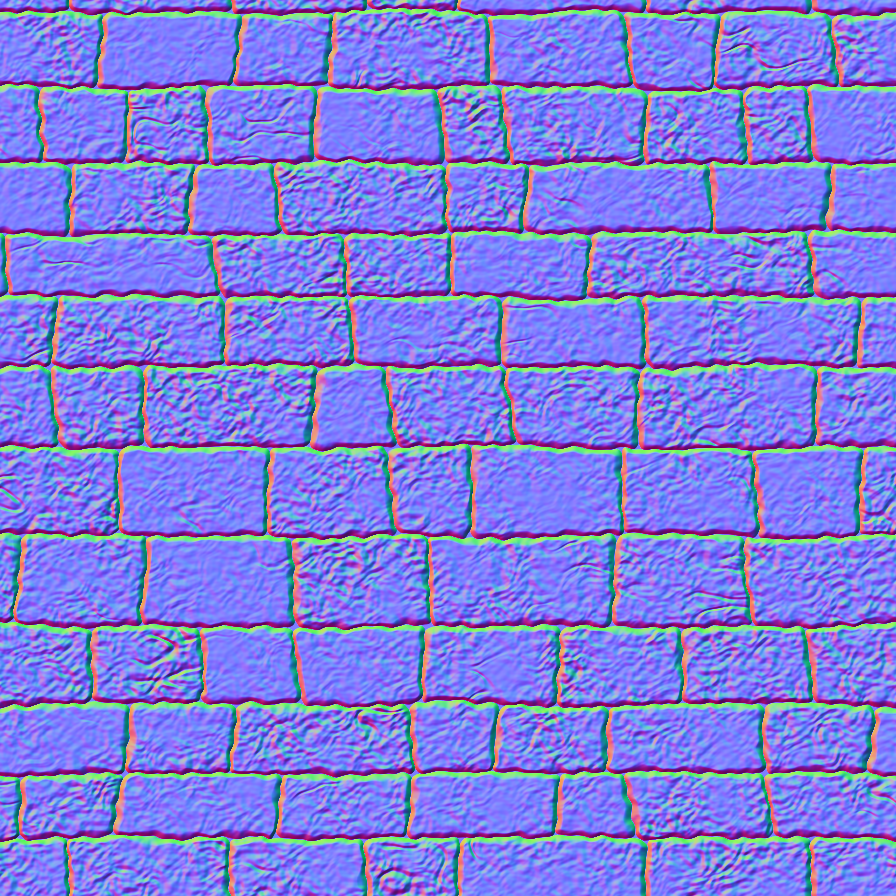
Give the GLSL for this texture map, as a three.js fragment shader.

```glsl
// Tangent-space normal map of a rough stone wall: twelve uneven courses of hewn blocks.
#define COURSES 12.0
#define JITTER 0.56        // sideways scatter of the upright joints
#define SLANT 0.16         // lean of the upright joints
#define JOINT_WIDTH 0.0064 // reach of the bevel into a block
#define JOINT_DEPTH 0.0125
#define CORNER 0.0085      // corner radius of a block
#define GRAIN 0.0026       // height of the diagonal chisel grain
#define PITTING 0.0030     // height of the broader bumps
#define SPECKLE 0.0019     // height of the fine grit
#define CRACK_DEPTH 0.0034
#define CHIPPING 0.0046    // raggedness of the block edges
#define STEP 0.0008        // spacing of the height samples

varying vec2 vUv;

float hash(vec2 p) {
  vec3 q = fract(p.xyx * vec3(0.1031, 0.1030, 0.0973));
  q += dot(q, q.yzx + 33.33);
  return fract((q.x + q.y) * q.z);
}

float wrap(float i, float n) { return floor(mod(i + 0.5, n)); }

// Gradient noise that tiles after "period" cells
float cornerSlope(vec2 cell, vec2 offset, float period) {
  float a = 6.2832 * hash(mod(cell, period) + period);
  return dot(vec2(cos(a), sin(a)), offset);
}

float noise(vec2 p, float period) {
  vec2 i = floor(p), f = p - i, o = vec2(1.0, 0.0);
  vec2 s = f * f * f * (f * (f * 6.0 - 15.0) + 10.0);
  float low = mix(cornerSlope(i, f, period), cornerSlope(i + o, f - o, period), s.x);
  float high = mix(cornerSlope(i + o.yx, f - o.yx, period),
                   cornerSlope(i + 1.0, f - 1.0, period), s.x);
  return mix(low, high, s.y);
}

// Height of bed joint k, in courses; thin and tall courses alternate in slow waves
float bedJoint(float k) {
  float a = k * 6.2832 / COURSES;
  return k + 0.824 + 0.185 * cos(a + 2.58) + 0.124 * cos(2.0 * a + 0.44);
}

// Blocks in a course: mostly seven, every fourth course six, one course nine
float blockCount(float row) {
  if (row == 9.0) return 9.0;
  return (row == 6.0 || wrap(row, 4.0) == 3.0) ? 6.0 : 7.0;
}

float uprightJoint(float i, float count, float row, float rise) {
  vec2 id = vec2(wrap(i, count), row);
  return i + JITTER * (hash(id + 3.0) - 0.5)
           + SLANT * (hash(id + 41.0) - 0.5) * (rise - 0.5);
}

// Finds the block at p: xy = distances to its nearest sides, zw = its id
vec4 findBlock(vec2 p) {
  float y = p.y * COURSES;
  float k = floor(y - 0.75);
  if (y < bedJoint(k)) k -= 1.0;
  else if (y > bedJoint(k + 1.0)) k += 1.0;
  float below = y - bedJoint(k), above = bedJoint(k + 1.0) - y;
  float rise = below / (below + above);

  float row = wrap(k, COURSES);
  float count = blockCount(row);
  float x = p.x * count + hash(vec2(row, 17.0));
  float i = floor(x);
  if (x < uprightJoint(i, count, row, rise)) i -= 1.0;
  else if (x > uprightJoint(i + 1.0, count, row, rise)) i += 1.0;
  float left = x - uprightJoint(i, count, row, rise);
  float right = uprightJoint(i + 1.0, count, row, rise) - x;
  return vec4(min(left, right) / count, min(below, above) / COURSES,
              wrap(i, count), row);
}

float height(vec2 p) {
  // Chipped, wavering block edges
  vec2 waver = vec2(noise(p * 8.0, 8.0), noise(p * 8.0 + 3.5, 8.0)) * 0.008
             + vec2(noise(p * 64.0, 64.0), noise(p * 64.0 + 9.5, 64.0)) * CHIPPING;
  vec4 block = findBlock(p + waver);

  // Bevel with rounded corners
  float inside = CORNER - length(max(CORNER - block.xy, 0.0));
  float width = JOINT_WIDTH * (1.0 + 0.8 * noise(p * 32.0, 32.0));
  float gap = 1.0 - clamp(inside / width, 0.0, 1.0);
  float face = 1.0 - gap * gap;

  // Bent diagonal grain, bumps and grit; rough in patches, some blocks smoother
  float rough = mix(0.4, 1.3, hash(block.zw + 71.0)) * (1.0 + 1.2 * noise(p * 16.0 + 5.5, 16.0));
  vec2 bent = p + 0.012 * vec2(noise(p * 32.0 + 2.5, 32.0), noise(p * 32.0 + 7.5, 32.0));
  vec2 along = vec2(96.0 * bent.x + 32.0 * bent.y, 128.0 * bent.y - 64.0 * bent.x);
  float relief = GRAIN * noise(along, 32.0) + PITTING * noise(p * 64.0 + 0.5, 64.0)
               + SPECKLE * noise(p * vec2(128.0, 160.0), 32.0);

  // Scattered cracks, different on each block
  vec2 q = bent + hash(block.zw + 23.0);
  float crack = 1.0 - smoothstep(0.0, 0.11, abs(noise(q * vec2(16.0, 32.0), 32.0)));
  relief -= CRACK_DEPTH * crack * smoothstep(0.08, 0.35, noise(q * 8.0, 8.0));

  return face * (JOINT_DEPTH + rough * relief);
}

void main() {
  vec2 e = vec2(STEP, 0.0);
  vec2 slope = vec2(height(vUv + e) - height(vUv - e),
                    height(vUv - e.yx) - height(vUv + e.yx)) / (2.0 * STEP);
  // Red rises on left edges, green on top edges; blue fades with steepness
  float steep = dot(slope, slope);
  vec2 tilt = slope * inversesqrt(1.0 + steep);
  float blue = 1.0 - 0.74 * pow(steep / (1.0 + steep), 1.35);
  gl_FragColor = vec4(clamp(vec3(0.495 + 0.51 * tilt, blue), 0.0, 1.0), 1.0);
}
```
